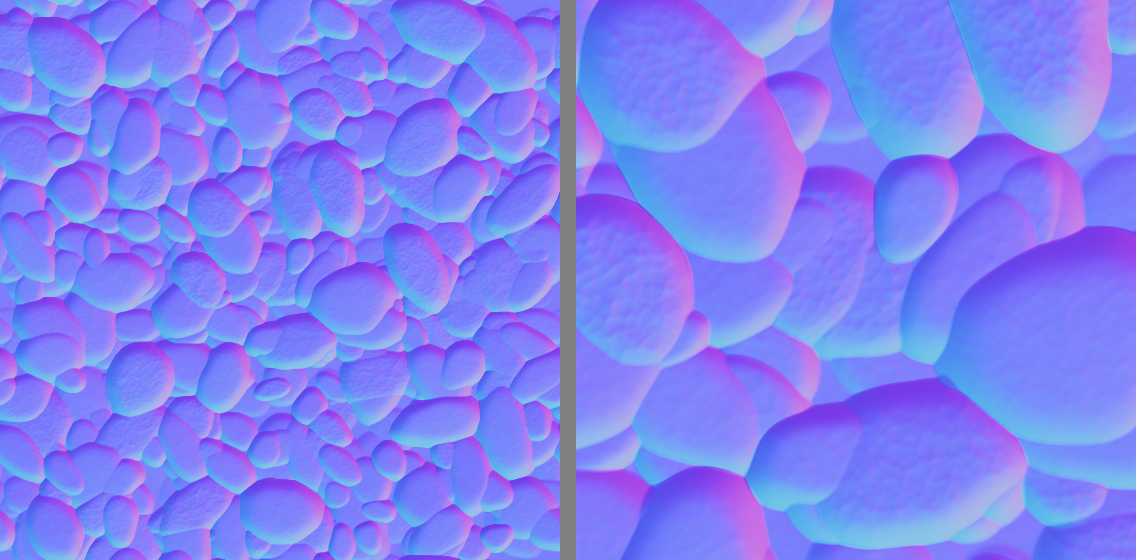
Left: the whole. Right: its middle third, enlarged.
Reproduce this texture map procedurally as a Shadertoy shader.

```glsl
// Tiling normal map of a bed of river pebbles: layers of jittered, flat-topped
// oval stones are merged by height, settled into a soft floor of silt and
// roughened by cellular noise; the slope is then encoded with green pointing down.

const float TAU = 6.2831853;

vec3 hash3(vec3 p) {
    p = fract(p * vec3(0.1031, 0.1030, 0.0973));
    p += dot(p, p.yxz + 33.33);
    return fract((p.xxy + p.yxx) * p.zyx);
}

// Squared distance to the nearest of n * n wrapped feature points, near zero mean
float cellular(vec2 p, float n) {
    p *= n;
    vec2 cell = floor(p);
    float nearest = 2.0;
    for (int y = -1; y <= 1; y++)
    for (int x = -1; x <= 1; x++) {
        vec2 c = cell + vec2(x, y);
        vec2 q = c + hash3(vec3(mod(c, n), n)).xy - p;
        nearest = min(nearest, dot(q, q));
    }
    return nearest - 0.3;
}

// Highest stone of one layer: x = height, y = roughness
vec2 stoneLayer(vec2 p, float n, float sink, vec2 best) {
    vec2 cell = floor(p * n);
    for (int y = -1; y <= 1; y++)
    for (int x = -1; x <= 1; x++) {
        vec2 c = cell + vec2(x, y);
        vec3 id = vec3(mod(c, n), n * 3.0);
        vec3 place = hash3(id + 11.0);
        vec3 shape = hash3(id + 47.0);
        vec3 pose = hash3(id + 83.0);

        // Offset from the centre, turned and stretched into an ellipse
        vec2 q = p - (c + 0.5 + 0.62 * (place.xy - 0.5)) / n;
        float angle = TAU * place.z;
        float radius = mix(0.3, 0.45, shape.x) / n;
        float stretch = mix(1.02, 1.38, shape.y);
        vec2 e = mat2(cos(angle), -sin(angle), sin(angle), cos(angle)) * q;
        e *= vec2(1.0 / stretch, stretch) / radius;
        float around = atan(e.y, e.x + 1e-5);
        float d = length(e) * (1.0 + 0.035 * sin(3.0 * around + TAU * pose.x)
                                   + 0.012 * sin(5.0 * around + TAU * pose.y));

        // Nearly flat crown, steep flank, slight tilt
        float d2 = d * d;
        float h = 0.032 * shape.z - sink
                - 0.28 * radius * (0.17 * d2 + 0.45 * d2 * d2 * d2 * d2)
                + dot(pose.xy - 0.5, q) * 0.15;
        if (h > best.x) best = vec2(h, 0.8 + 1.4 * smoothstep(0.6, 1.0, pose.z));
    }
    return best;
}

float heightAt(vec2 p) {
    // Gentle warp so that no outline is a pure ellipse
    vec2 w = p + 0.003 * sin(TAU * (p.yx * vec2(5, 4) + vec2(0.1, 0.6)))
               + 0.0008 * sin(TAU * (p.yx * 17.0 + p * 5.0));
    vec2 stone = vec2(-1.0, 0.5);
    stone = stoneLayer(w, 7.0, 0.0, stone);
    stone = stoneLayer(w, 8.0, 0.011, stone);
    stone = stoneLayer(w, 11.0, 0.014, stone);
    stone = stoneLayer(w, 14.0, 0.018, stone);

    // Silt joins the stones with a rounded foot
    float silt = -0.013 + 0.002 * sin(TAU * (3.0 * p.x + 2.0 * p.y))
                        * sin(TAU * (4.0 * p.y - 2.0 * p.x));
    float blend = max(0.008 - abs(stone.x - silt), 0.0) / 0.008;
    float h = max(stone.x, silt) + blend * blend * 0.002;

    // Fine grain everywhere, shallow dents strongest on the rough stones
    float exposed = smoothstep(-0.003, 0.004, stone.x - silt);
    float rough = mix(0.35, stone.y, exposed);
    float grain = 0.0003 * cellular(w, 83.0) + 0.0003 * cellular(w, 161.0);
    float dents = 0.0006 * cellular(w + 0.006 * sin(TAU * 13.0 * w.yx), 37.0);
    return h + rough * (grain + dents);
}

void mainImage(out vec4 fragColor, in vec2 fragCoord) {
    vec2 p = fragCoord / iResolution.xy;

    // Central differences, wide enough to soften the edges
    vec2 e = vec2(0.0017, 0.0);
    vec2 slope = vec2(heightAt(p - e.xy) - heightAt(p + e.xy),
                      heightAt(p - e.yx) - heightAt(p + e.yx)) / (2.0 * e.x);

    // Limit the cliffs, favour the right-hand flanks
    slope *= 0.85 / sqrt(1.0 + 1.6 * dot(slope, slope));
    slope.x = slope.x * (slope.x > 0.0 ? 1.1 : 0.7) - 0.025;
    vec3 normal = normalize(vec3(slope.x, -slope.y, 1.0));
    fragColor = vec4((0.5 + 0.5 * normal) * vec3(1.0, 1.0, 0.985), 1.0);
}
```
